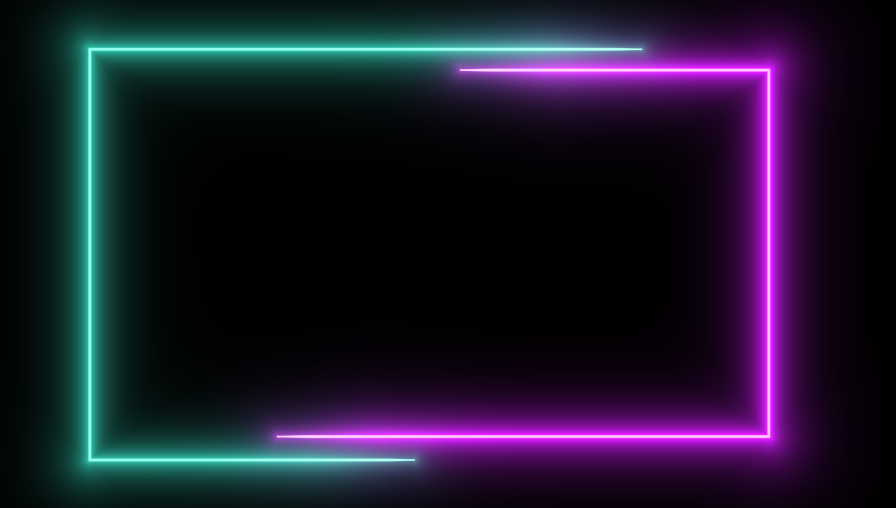
Give the GLSL for this background, as a Shadertoy shader.

```glsl
// Two interlocking neon brackets, teal and violet, glowing on black.
#define ASPECT 1.7655
#define LINE_HALF_WIDTH 0.0023
#define GLOW_REACH 0.047
#define HALO_REACH 0.011
#define END_FADE 0.22
#define TEAL vec3(0.14, 0.57, 0.50)
#define TEAL_CORE vec3(0.58, 1.0, 0.93)
#define VIOLET vec3(0.72, 0.09, 0.86)
#define VIOLET_CORE vec3(1.0, 0.78, 1.0)

float segmentDistance(vec2 p, vec2 a, vec2 b) {
    vec2 ab = b - a;
    return length(p - a - ab * clamp(dot(p - a, ab) / dot(ab, ab), 0.0, 1.0));
}

// Rounds the meeting of two distances, staying exact on the lines.
float roundedMin(float a, float b) {
    float k = 0.6 * min(a, b) + 0.0001;
    float h = max(k - abs(a - b), 0.0) / k;
    return min(a, b) - 0.25 * h * h * k;
}

// A vertical side with two arms; ySpan is (bottom, top), armEnds likewise.
vec3 neonBracket(vec2 p, float sideX, vec2 ySpan, vec2 armEnds, vec3 glowColor, vec3 coreColor) {
    vec2 bottom = vec2(sideX, ySpan.x);
    vec2 top = vec2(sideX, ySpan.y);
    float side = segmentDistance(p, bottom, top);
    float lowerArm = segmentDistance(p, bottom, vec2(armEnds.x, ySpan.x));
    float upperArm = segmentDistance(p, top, vec2(armEnds.y, ySpan.y));
    float lineDist = min(side, min(lowerArm, upperArm));
    float glowDist = roundedMin(side, roundedMin(lowerArm, upperArm));

    // Light and width shrink towards the free ends.
    float endX = mix(armEnds.x, armEnds.y, smoothstep(0.4, 0.6, p.y));
    float inward = (endX - p.x) * sign(endX - sideX);
    float fade = mix(0.4, 1.0, smoothstep(-0.03, END_FADE, inward));
    float width = LINE_HALF_WIDTH * mix(0.5, 1.0, smoothstep(0.0, 0.06, inward));

    // Wide glow, tight halo and bright core.
    float glow = exp(-glowDist / GLOW_REACH);
    float halo = 0.5 * exp(-lineDist / HALO_REACH);
    float pixel = 1.0 / iResolution.y;
    float core = 1.0 - smoothstep(width - 0.5 * pixel, width + pixel, lineDist);
    vec3 light = glowColor * (glow * fade + halo);
    return mix(min(light, 1.0), coreColor, core);
}

void mainImage(out vec4 fragColor, in vec2 fragCoord) {
    vec2 p = fragCoord / iResolution.xy * vec2(ASPECT, 1.0);

    vec3 teal = neonBracket(p, 0.177, vec2(0.0945, 0.903),
                            vec2(0.816, 1.264), TEAL, TEAL_CORE);
    vec3 violet = neonBracket(p, 1.515, vec2(0.1406, 0.862),
                              vec2(0.547, 0.908), VIOLET, VIOLET_CORE);

    // Screen blend keeps overlapping light within range.
    vec3 color = 1.0 - (1.0 - teal) * (1.0 - violet);
    fragColor = vec4(color, 1.0);
}
```
